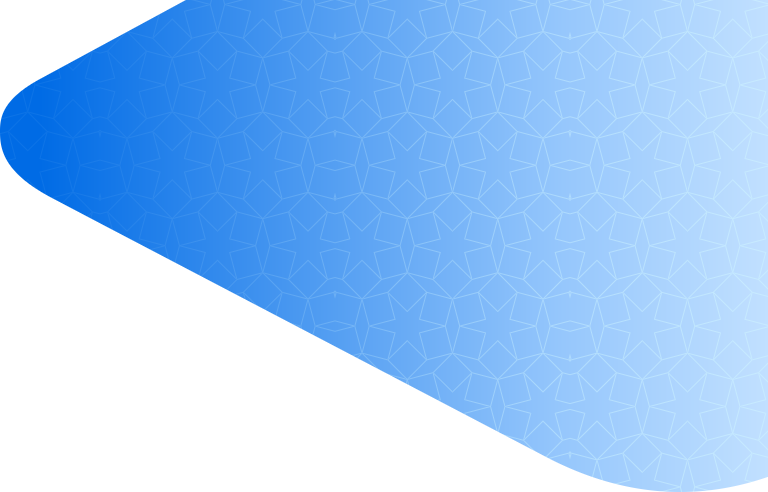
This background is drawn by a WebGL 2 fragment shader. Its source:

```glsl
#version 300 es
precision highp float;

uniform vec2 u_resolution;
out vec4 outColor;

// Lengths are in canvas units: the canvas is CANVAS_WIDTH units wide
#define CANVAS_WIDTH 768.0
#define TIP_Y 361.0
#define BELLY_X 680.0
#define BELLY_SIZE vec2(134.0, 35.1)
#define TILE_CENTER vec2(335.0, 246.3)
#define TILE_WIDTH 235.0
#define CELL vec2(45.25, 80.4)
#define STAR_X 27.0
#define LINE_WIDTH 1.0
#define LINE_OPACITY vec2(0.06, 0.48)

const vec3 DEEP_BLUE = vec3(0.0, 0.42, 0.898);
const vec3 SKY_BLUE = vec3(0.585, 0.778, 0.988);
const vec3 PALE_BLUE = vec3(0.757, 0.878, 1.0);
const vec3 LINE_COLOR = vec3(0.82, 0.97, 1.0);

// Power curve up to t = 1, then its straight tangent
float bend(float t, float n) {
    return t < 1.0 ? pow(max(t, 0.0), n) : 1.0 + n * (t - 1.0);
}

// Antialiased inside of an implicit edge
float coverage(float f) {
    float slope = length(vec2(dFdx(f), dFdy(f)));
    return clamp(f / max(slope, 1e-4) + 0.5, 0.0, 1.0);
}

// Triangle wave that mirrors x into 0..size
float mirrorFold(float x, float size) {
    return abs(mod(x + size, 2.0 * size) - size);
}

float segment(vec2 p, vec2 a, vec2 b) {
    vec2 pa = p - a, ba = b - a;
    return length(pa - ba * clamp(dot(pa, ba) / dot(ba, ba), 0.0, 1.0));
}

// Distance to the lattice of squares, thin rhombi and stars
float latticeDistance(vec2 p) {
    vec2 q = p - TILE_CENTER;
    q.x = mirrorFold(q.x, 0.5 * TILE_WIDTH) - STAR_X - CELL.x;
    q = vec2(mirrorFold(q.x, CELL.x), mirrorFold(q.y, CELL.y));
    if (q.y > 0.5 * CELL.y) q = CELL - q;

    vec2 node = vec2(0.0, 27.0);
    vec2 rhombus = vec2(7.2, 0.0);
    vec2 shoulder = vec2(25.8, 33.8);
    vec2 starTip = vec2(33.0, 6.8);
    vec2 diamondTip = vec2(CELL.x, 14.6);

    float d = segment(q, rhombus, node);
    d = min(d, segment(q, node, shoulder));
    d = min(d, segment(q, shoulder, starTip));
    d = min(d, segment(q, starTip, rhombus));
    d = min(d, segment(q, shoulder, diamondTip));
    d = min(d, segment(q, shoulder, CELL - node));
    return min(d, segment(q, node, CELL - shoulder));
}

void main() {
    float pixel = CANVAS_WIDTH / u_resolution.x;
    vec2 p = gl_FragCoord.xy * pixel;

    // Horizontal blue gradient
    vec3 color = mix(DEEP_BLUE, SKY_BLUE, clamp((p.x - 40.0) / 520.0, 0.0, 1.0));
    color = mix(color, PALE_BLUE, clamp((p.x - 560.0) / 208.0, 0.0, 1.0));

    // Fine lines, stronger to the right
    float line = clamp(0.5 + (0.5 * LINE_WIDTH - latticeDistance(p)) / pixel, 0.0, 1.0);
    float opacity = mix(LINE_OPACITY.x, LINE_OPACITY.y, smoothstep(0.1, 0.95, p.x / CANVAS_WIDTH));
    color = mix(color, LINE_COLOR, line * opacity);

    // Rounded wedge: left tip and sagging lower edge
    float rise = p.y - TIP_Y;
    float leftEdge = rise > 0.0 ? 40.0 * bend(rise / 52.0, 2.4)
                                : 52.0 * bend(-rise / 67.0, 2.45);
    float lowerEdge = BELLY_SIZE.y * bend(abs(p.x - BELLY_X) / BELLY_SIZE.x, 2.0);
    float inside = min(coverage(p.x - leftEdge), coverage(p.y - lowerEdge));

    outColor = vec4(mix(vec3(1.0), color, inside), 1.0);
}
```
